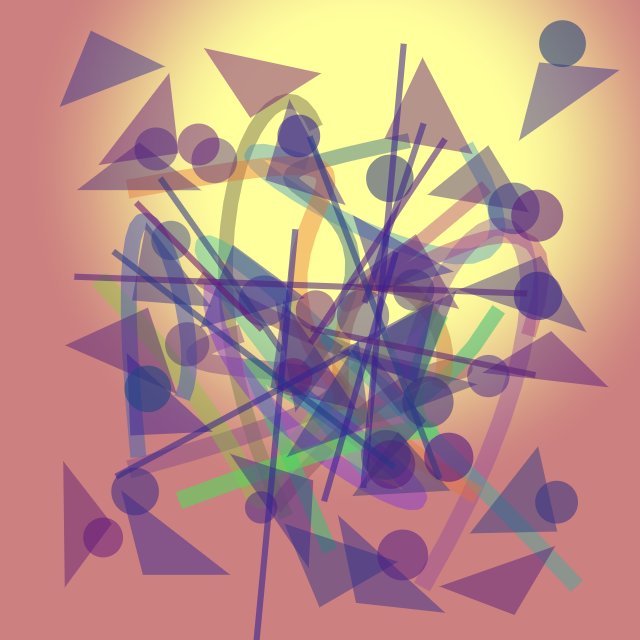
Give the GLSL for this background, as a Shadertoy shader.

```glsl
#define SEED 11u
#define CURVES 15
#define TRIANGLES 31
#define DISCS 27
#define LINES 12
#define CURVE_STEPS 22
#define LEG_LENGTH 0.132
#define LINE_HALF_WIDTH 0.0048
#define GLOW_CENTER vec2(0.57, 0.74)
#define CLUSTER vec2(0.53, 0.44)
#define YELLOW vec3(1.0, 1.0, 0.61)
#define ROSE vec3(0.80, 0.50, 0.50)

const float TAU = 6.28318;

// Four random values in 0..1 for one shape and one purpose
vec4 hash4(int id, int purpose) {
    uvec4 v = uvec4(uint(id), uint(purpose), SEED, uint(id * 31 + purpose));
    v = v * 1664525u + 1013904223u;
    for (int k = 0; k < 2; k++) {
        v.x += v.y * v.w;
        v.y += v.z * v.x;
        v.z += v.x * v.y;
        v.w += v.y * v.z;
        v ^= v >> 16u;
    }
    return vec4(v >> 8u) / 16777216.0;
}

// Evenly spread position, partly drawn towards the cluster
vec2 scatter(int id, vec4 r) {
    vec2 spread = fract(r.w * 0.08 + float(id) * vec2(0.7549, 0.5698) + 0.3);
    spread = 0.06 + 0.88 * spread + 0.08 * (r.xy - 0.5);
    return mix(spread, CLUSTER, 0.65 * r.z * r.z);
}

// Slate, plum and indigo inks
vec3 coolInk(vec4 r) {
    vec3 ink = mix(vec3(0.10, 0.31, 0.48), vec3(0.46, 0.04, 0.44), r.x);
    return mix(ink, vec3(0.17, 0.10, 0.62), 0.8 * r.y);
}

// Hues all around the wheel, some of them muted
vec3 brightInk(vec4 r) {
    vec3 hue = 0.52 + 0.42 * cos(TAU * (r.x + vec3(0.0, 0.67, 0.33)));
    return mix(hue, vec3(0.42, 0.40, 0.46), 0.75 * r.y);
}

vec2 cubic(vec2 a, vec2 b, vec2 c, vec2 d, float t) {
    float s = 1.0 - t;
    return s * s * s * a + 3.0 * s * t * (s * b + t * c) + t * t * t * d;
}

// Cubic stroke with square-cut ends
float sdCurve(vec2 p, vec2 a, vec2 b, vec2 c, vec2 d, float halfWidth) {
    float nearest = 10.0, cap = -1.0;
    vec2 start = a;
    for (int i = 1; i <= CURVE_STEPS; i++) {
        vec2 end = cubic(a, b, c, d, float(i) / float(CURVE_STEPS));
        vec2 along = end - start, q = p - start;
        float span = max(length(along), 1e-5);
        float x = dot(q, along) / span;
        float dist = length(q - along / span * clamp(x, 0.0, span));
        if (dist < nearest) {
            nearest = dist;
            cap = i == 1 ? -x : (i == CURVE_STEPS ? x - span : -1.0);
        }
        start = end;
    }
    return max(nearest - halfWidth, cap);
}

// Isosceles triangle centred on the origin
float sdTriangle(vec2 p, float leg, float halfAngle) {
    vec2 side = vec2(sin(halfAngle), cos(halfAngle));
    float height = leg * side.y;
    p = vec2(abs(p.x), p.y + 0.667 * height);
    return max(p.y - height, dot(p, vec2(side.y, -side.x)));
}

void mainImage(out vec4 fragColor, in vec2 fragCoord) {
    float scale = min(iResolution.x, iResolution.y);
    vec2 p = (fragCoord - 0.5 * iResolution.xy) / scale + 0.5;

    // Glow
    vec3 color = mix(YELLOW, ROSE, smoothstep(0.22, 0.54, distance(p, GLOW_CENTER)));

    // Broad curved strokes
    for (int i = 0; i < CURVES; i++) {
        vec4 ends = 0.05 + 0.9 * hash4(i, 1), bends = hash4(i, 2), r = hash4(i, 3);
        vec2 a = mix(ends.xy, CLUSTER, 0.25 * r.z), d = mix(ends.zw, CLUSTER, 0.4 * r.w);
        float dist = sdCurve(p, a, bends.xy, bends.zw, d, mix(0.010, 0.015, r.w));
        float cover = clamp(0.5 - dist * scale, 0.0, 1.0);
        color = mix(color, brightInk(r), mix(0.35, 0.62, r.z) * cover);
    }

    // Triangles
    for (int i = 0; i < TRIANGLES; i++) {
        vec4 r = hash4(i, 4), ink = hash4(i, 5);
        float turn = TAU * ink.z, c = cos(turn), s = sin(turn);
        vec2 q = mat2(c, s, -s, c) * (p - scatter(i, r));
        float dist = sdTriangle(q, LEG_LENGTH * mix(0.92, 1.08, r.x), mix(0.65, 0.95, ink.w));
        color = mix(color, coolInk(ink), 0.46 * clamp(0.5 - dist * scale, 0.0, 1.0));
    }

    // Discs
    for (int i = 0; i < DISCS; i++) {
        vec4 r = hash4(i, 6), ink = hash4(i, 7);
        float dist = distance(p, scatter(i + 50, r)) - mix(0.021, 0.041, ink.z);
        color = mix(color, coolInk(ink), mix(0.42, 0.6, ink.w) * clamp(0.5 - dist * scale, 0.0, 1.0));
    }

    // Thin straight lines
    for (int i = 0; i < LINES; i++) {
        vec4 r = hash4(i, 8), ink = hash4(i, 9);
        float turn = TAU * r.z;
        vec2 dir = vec2(cos(turn), sin(turn)), q = p - mix(vec2(0.28), vec2(0.68), r.xy);
        float across = abs(dot(q, vec2(-dir.y, dir.x))) - LINE_HALF_WIDTH;
        float dist = max(across, abs(dot(q, dir)) - mix(0.13, 0.39, r.w));
        color = mix(color, coolInk(ink), 0.56 * clamp(0.5 - dist * scale, 0.0, 1.0));
    }

    fragColor = vec4(color, 1.0);
}
```
